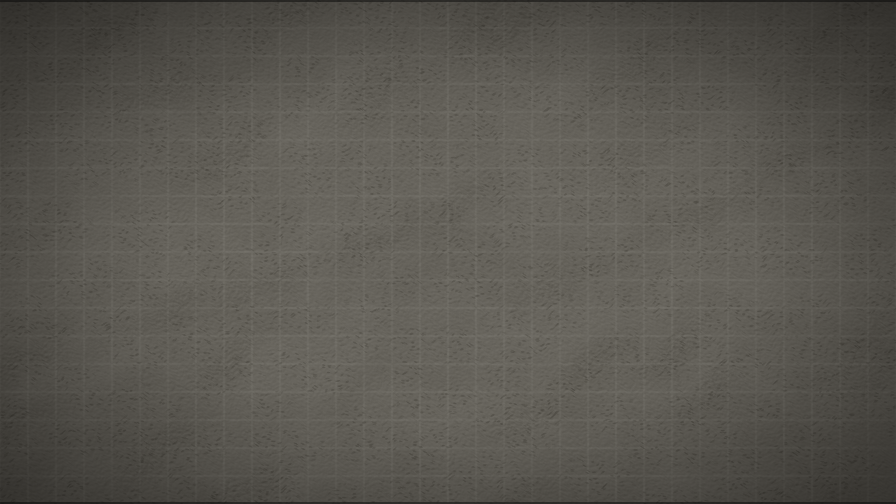
Reproduce this texture procedurally as a Shadertoy shader.

```glsl
// Dim rough plaster wall under a faint 32 by 18 square grid, with a soft vignette.

const float ROWS = 18.0;
const float LINE_HALF_WIDTH = 0.045;   // in grid cells
const vec3 WALL_LIGHT = vec3(0.405, 0.393, 0.364);
const vec3 WALL_DARK = vec3(0.172, 0.165, 0.151);
const vec3 LINE_TINT = vec3(0.025, 0.026, 0.026);

vec2 hash2(vec2 cell) {
    vec3 h = fract(cell.xyx * vec3(0.1031, 0.1030, 0.0973));
    h += dot(h, h.yzx + 33.33);
    return fract((h.xx + h.yz) * h.zy);
}

// Distances to the nearest and second nearest scattered point.
vec2 cellular(vec2 p) {
    vec2 cell = floor(p);
    vec2 nearest = vec2(9.0);
    for (int j = -1; j <= 1; j++) {
        for (int i = -1; i <= 1; i++) {
            vec2 neighbour = cell + vec2(i, j);
            float d = length(neighbour + hash2(neighbour) - p);
            nearest = d < nearest.x ? vec2(d, nearest.x)
                                    : vec2(nearest.x, min(nearest.y, d));
        }
    }
    return nearest;
}

// Layered sines bend straight features into irregular ones.
vec2 wobble(vec2 p) {
    return sin(p.yx * 1.7 + vec2(0.0, 2.1)) + 0.5 * sin(p.yx * 4.3 + p.xy * 1.9);
}

float plasterHeight(vec2 p) {
    vec2 q = p + 0.05 * wobble(p * 2.3);
    return cellular(q * vec2(5.0, 9.0)).x + 0.6 * cellular(q * vec2(10.0, 15.0) + 7.0).x;
}

// Slope of the plaster towards a light from above.
float plasterRelief(vec2 p) {
    vec2 lightStep = vec2(-0.015, 0.035);
    return plasterHeight(p + lightStep) - plasterHeight(p - lightStep);
}

// Short dark flecks of uneven depth, gathered in loose groups.
float flecks(vec2 p) {
    vec2 q = p + 0.1 * wobble(p * 1.9);
    float spot = 1.0 - smoothstep(0.10, 0.30, cellular(q * vec2(3.0, 6.0) + 19.0).x);
    float group = 1.0 - smoothstep(0.15, 0.75, cellular(p * vec2(0.6, 0.9) + 41.0).x);
    return spot * (0.25 + group);
}

// Sparse slanted streaks: x is the streak mask, y the creases inside it.
vec2 wornStreaks(vec2 p) {
    vec2 slant = normalize(vec2(1.0, 0.65));
    vec2 q = vec2(dot(p, slant), dot(p, vec2(-slant.y, slant.x)));
    q += 0.2 * wobble(q * 0.8);
    float mask = 1.0 - smoothstep(0.04, 0.36, cellular(q * vec2(0.13, 0.40) + 3.0).x);
    vec2 crack = cellular(q * vec2(0.5, 1.9));
    float crease = 1.0 - smoothstep(0.0, 0.10, crack.y - crack.x);
    return vec2(mask, mask * crease);
}

// Broad soft blotches in the wall tone, in two sizes.
float mottle(vec2 p) {
    vec2 q = p + 0.8 * wobble(p * 0.35);
    float broad = sin(q.x * 0.55 - q.y * 0.8) * sin(q.x * 0.3 + q.y * 0.65 + 1.0);
    float small = sin(q.x * 1.3 - q.y * 2.1 + 2.0) * sin(q.x * 1.1 + q.y * 1.5);
    return broad + 0.6 * small;
}

float gridLines(vec2 p, float halfWidth, float pixel) {
    vec2 toLine = abs(fract(p + 0.5) - 0.5);
    vec2 cover = 1.0 - smoothstep(halfWidth - 0.5 * pixel, halfWidth + 0.5 * pixel, toLine);
    return max(cover.x, cover.y);
}

vec3 vignette(vec2 uv, vec3 centre, vec3 corner) {
    float radius = length(2.0 * (uv - vec2(0.5, 0.48)));
    return mix(centre, corner, smoothstep(0.47, 1.67, radius));
}

void mainImage(out vec4 fragColor, in vec2 fragCoord) {
    vec2 uv = fragCoord / iResolution.xy;
    float pixel = ROWS / iResolution.y;
    vec2 p = fragCoord * pixel;   // one unit per grid cell

    vec3 color = vignette(uv, WALL_LIGHT, WALL_DARK);
    float brightness = color.g / WALL_LIGHT.g;

    // Rough plaster, flecks, worn streaks and blotches
    vec2 worn = wornStreaks(p);
    float relief = clamp(plasterRelief(p), -0.8, 0.8);
    float shade = relief * (0.025 + 0.010 * worn.x) - 0.042 * flecks(p);
    shade -= 0.012 * worn.x + 0.014 * worn.y;
    shade += 0.008 * mottle(p);
    color += shade * brightness;

    // Faint grid with uneven wear
    float wear = 0.85 + 0.15 * sin(p.x * 0.9 + 1.3 * sin(p.y * 0.7));
    color += LINE_TINT * gridLines(p, LINE_HALF_WIDTH, pixel) * wear * brightness;

    // Thin dark rim along the top and bottom
    float edge = min(p.y, ROWS - p.y);
    color *= 1.0 - 0.45 * (1.0 - smoothstep(0.05, 0.05 + pixel, edge));

    fragColor = vec4(color, 1.0);
}
```
